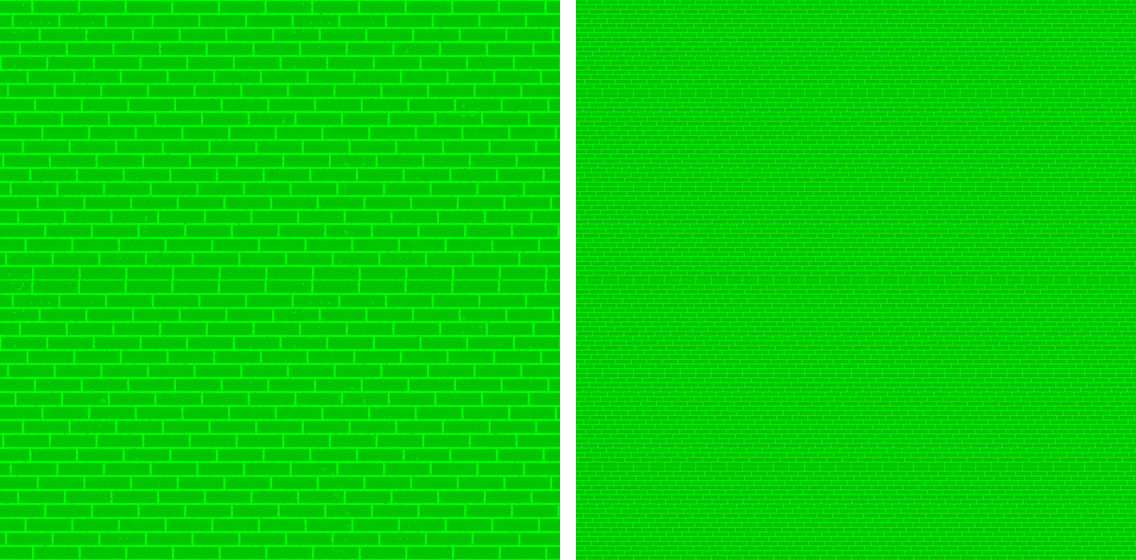
Left, the tile; right, the same tile 3 across and 3 down.
Write a WebGL 2 fragment shader that draws this texture.

```glsl
#version 300 es
precision highp float;
// Green brick wall in running bond: flat bricks with soft bright joints.
// Each course slides by a fixed step, and the bond restarts every 20 courses.
// Wrapping gradient noise roughens the joints; hashed cells scatter chips.

#define BRICKS 12.0          // bricks across
#define COURSES 40.0         // courses down
#define BOND_CYCLE 20.0      // courses before the bond restarts
#define BOND_START 0.692     // joint position in the top course, in bricks
#define BOND_STEP 0.4202     // slide per course, in bricks
#define JOINT_CORE 0.0004    // half width of the full bright joint
#define JOINT_EDGE 0.0034    // half width where the joint fades out
#define ROUGHNESS 0.0007     // wobble of the joint edges
#define CHIP_CELLS 64.0      // cells across for scattered chips
#define CHIP_CHANCE 0.22     // share of cells with a chip in worn areas
#define BRICK_COLOR vec3(0.0, 0.77, 0.0)
#define JOINT_COLOR vec3(0.0, 0.99, 0.0)

uniform vec2 u_resolution;
out vec4 outColor;

// Integer hash: two values from 0 to 1 for each lattice point
vec2 hash2(vec2 cell, float seed) {
  uvec3 v = uvec3(ivec3(cell, seed)) * 1664525u + 1013904223u;
  v.x += v.y * v.z; v.y += v.z * v.x; v.z += v.x * v.y;
  v ^= v >> 16u;
  v.x += v.y * v.z; v.y += v.z * v.x;
  return vec2(v.xy >> 8u) / 16777216.0;
}

float cornerSlope(vec2 cell, vec2 toPoint, vec2 period, float seed) {
  float angle = 6.2832 * hash2(mod(cell, period), seed).x;
  return dot(vec2(cos(angle), sin(angle)), toPoint);
}

// Gradient noise that wraps after a whole period, about -0.7 to 0.7
float gradientNoise(vec2 p, vec2 period, float seed) {
  vec2 i = floor(p), f = fract(p);
  vec2 w = f * f * f * (f * (f * 6.0 - 15.0) + 10.0);
  vec2 e = vec2(1.0, 0.0);
  float low = mix(cornerSlope(i, f, period, seed),
                  cornerSlope(i + e.xy, f - e.xy, period, seed), w.x);
  float high = mix(cornerSlope(i + e.yx, f - e.yx, period, seed),
                   cornerSlope(i + e.xx, f - e.xx, period, seed), w.x);
  return mix(low, high, w.y);
}

float wallNoise(vec2 uv, float cells, float seed) {
  return gradientNoise(uv * cells, vec2(cells), seed);
}

// Brightness of the joints, from the distance to the nearest one
float joints(vec2 uv, float pixel) {
  float height = uv.y * COURSES;
  float course = floor(height);
  float slide = BOND_START - BOND_STEP * mod(course, BOND_CYCLE);
  float across = abs(fract(uv.x * BRICKS - slide + 0.5) - 0.5) / BRICKS;
  float down = abs(fract(height + 0.5) - 0.5) / COURSES;

  // The bed where the bond restarts is thinner and more broken
  float thinBed = 1.0 - step(0.5, abs(floor(height + 0.5) - BOND_CYCLE));
  down += thinBed * (0.0007 + 0.0015 * max(wallNoise(uv, 160.0, 2.0), 0.0));

  float wobble = wallNoise(uv, 128.0, 3.0) + 0.6 * wallNoise(uv, 256.0, 4.0);
  float gap = min(across, down) + ROUGHNESS * wobble;
  return 1.0 - smoothstep(JOINT_CORE, max(JOINT_EDGE, 1.2 * pixel), gap);
}

// Small slanted chips, one at most in each cell, gathered in worn areas
float chips(vec2 uv, float pixel) {
  vec2 p = uv * CHIP_CELLS;
  vec2 cell = mod(floor(p), CHIP_CELLS * 0.5);   // wear recurs twice
  vec2 place = hash2(cell, 5.0), kind = hash2(cell, 6.0);
  float worn = smoothstep(-0.15, 0.4, gradientNoise(uv * 12.0, vec2(6.0), 7.0));
  float angle = 3.1416 * kind.y;
  vec2 axis = vec2(cos(angle), sin(angle));
  vec2 q = (fract(p) - mix(vec2(0.28), vec2(0.72), place)) / CHIP_CELLS;
  q -= axis * clamp(dot(q, axis), -0.0015 * place.x, 0.0015 * place.x);
  float radius = mix(0.0004, 0.0011, place.y);
  float shape = 1.0 - smoothstep(radius - 0.5 * pixel, radius + 0.6 * pixel, length(q));
  return shape * step(kind.x, CHIP_CHANCE * worn) * mix(0.25, 0.75, place.x);
}

void main() {
  vec2 uv = gl_FragCoord.xy / u_resolution;
  uv.y = 1.0 - uv.y;   // courses count from the top
  float pixel = 1.0 / min(u_resolution.x, u_resolution.y);

  // Rare smears of mortar on the brick faces
  float smearArea = smoothstep(0.25, 0.5, wallNoise(uv, 9.0, 8.0));
  float smear = 0.6 * smearArea * smoothstep(0.2, 0.55, wallNoise(uv, 90.0, 9.0));

  float joint = joints(uv, pixel);
  float bright = max(joint, max(chips(uv, pixel), smear));
  vec3 color = mix(BRICK_COLOR, JOINT_COLOR, bright);

  // Dark nicks along the joints and a faint mottle on the bricks
  float nick = smoothstep(0.36, 0.56, wallNoise(uv, 144.0, 10.0));
  color *= 1.0 - 0.16 * nick * smoothstep(0.03, 0.3, joint);
  color *= 1.0 + 0.018 * (1.0 - bright) * wallNoise(uv, 200.0, 11.0);
  outColor = vec4(color, 1.0);
}
```
